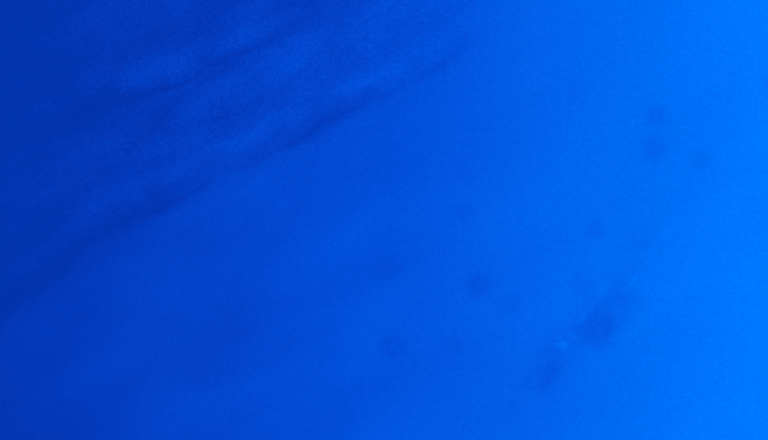
Give the GLSL for this texture, as a Shadertoy shader.

```glsl
// Soft blue wash: dark folded veins at upper left, faint spots and a bruise at right.
#define DEEP_BLUE vec3(0.01, 0.195, 0.67)
#define MID_BLUE vec3(0.01, 0.305, 0.845)
#define BRIGHT_BLUE vec3(0.0, 0.465, 1.0)
#define VEIN_DEPTH 0.24
#define FOLD_DEPTH 0.4
#define CLOUD_DEPTH 0.32
#define SPOT_DEPTH 0.22
#define SPOT_CELL 0.14
#define BRUISE_DEPTH 0.25
#define GRAIN_SCALE 140.0
#define GRAIN_DEPTH 0.17

vec2 hash2(vec2 p) {
    p = vec2(dot(p, vec2(127.1, 311.7)), dot(p, vec2(269.5, 183.3)));
    return fract(sin(p) * 43758.545);
}

// Gradient noise, about -0.7 to 0.7
float noise(vec2 p) {
    vec2 cell = floor(p), f = fract(p);
    vec2 u = f * f * f * (f * (f * 6.0 - 15.0) + 10.0);
    vec2 e = vec2(0.0, 1.0);
    float a = dot(hash2(cell) * 2.0 - 1.0, f);
    float b = dot(hash2(cell + e.yx) * 2.0 - 1.0, f - e.yx);
    float c = dot(hash2(cell + e.xy) * 2.0 - 1.0, f - e.xy);
    float d = dot(hash2(cell + e.yy) * 2.0 - 1.0, f - e.yy);
    return mix(mix(a, b, u.x), mix(c, d, u.x), u.y);
}

float fbm(vec2 p) {
    float sum = 0.0, gain = 0.5;
    for (int i = 0; i < 5; i++) {
        sum += gain * noise(p);
        p = mat2(1.6, 1.2, -1.2, 1.6) * p + 7.3;
        gain *= 0.5;
    }
    return sum;
}

vec2 rotate(vec2 p, float angle) {
    float c = cos(angle), s = sin(angle);
    return vec2(c * p.x + s * p.y, c * p.y - s * p.x);
}

// Crisp on its lower edge, fading slowly upward
float vein(float d, float width) {
    return exp(-abs(d) / (d > 0.0 ? width * 2.2 : width)) * smoothstep(-4.0 * width, 0.0, d);
}

// Faint round marks with paler cores, one possible in each cell
float spots(vec2 p) {
    float sum = 0.0;
    vec2 home = floor(p / SPOT_CELL);
    for (int j = -1; j <= 1; j++)
    for (int i = -1; i <= 1; i++) {
        vec2 cell = home + vec2(i, j);
        vec2 rnd = hash2(cell + 3.7), pick = hash2(cell + 19.1);
        vec2 center = (cell + 0.2 + 0.6 * rnd) * SPOT_CELL;
        float band = exp(-pow((center.y - 0.78 * center.x + 0.47) / 0.22, 2.0));
        float r = length(p - center) / mix(0.018, 0.027, pick.y);
        float mark = exp(-r * r) - 0.7 * exp(-r * r * 6.0);
        sum += mark * step(pick.x, 0.6) * band * smoothstep(0.75, 0.95, center.x);
    }
    return sum;
}

void mainImage(out vec4 fragColor, in vec2 fragCoord) {
    vec2 uv = fragCoord / iResolution.xy;
    vec2 p = fragCoord / iResolution.y;
    float x = p.x;
    float rough = fbm(p * 9.0);
    float drift = fbm(p * 2.3 + 4.0);
    float left = 1.0 - smoothstep(0.55, 1.25, x);

    // Broad light from left to right, with cloudy patches
    float tone = 0.06 + 0.88 * uv.x + 0.07 * sin(3.14159 * uv.x) * (1.0 - uv.y);
    tone += 0.07 * smoothstep(0.5, 0.8, uv.x);
    tone += CLOUD_DEPTH * fbm(rotate(p, 0.5) * vec2(2.2, 4.5) + 23.0) * (0.35 + 0.65 * left);

    // Two main veins climbing to the right, broken by noise
    float lowCurve = 0.28 + x * (0.85 + x * (-0.6 + 0.32 * x));
    float lowGap = p.y - lowCurve + 0.06 * rough + 0.06 * drift;
    float highGap = p.y - 0.64 - 0.42 * x + 0.06 * rough + 0.07 * drift;
    float upper = smoothstep(-0.12, 0.15, lowGap) * (1.0 - smoothstep(0.85, 1.3, x));
    float fade = 1.0 - smoothstep(0.8, 1.2, x);
    float broken = clamp(0.7 + 2.0 * fbm(p * 5.0 + 41.0), 0.2, 1.2);
    tone -= VEIN_DEPTH * vein(lowGap, 0.013) * fade * broken;
    tone -= VEIN_DEPTH * vein(highGap, 0.012) * (1.0 - smoothstep(0.35, 0.9, x));
    tone += 0.1 * exp(-pow((lowGap - 0.065) / 0.03, 2.0)) * fade;
    tone -= 0.07 * upper;

    // Long folds along the veins, with thin creases between them
    vec2 along = rotate(p + 0.1 * drift + 0.02 * rough, 0.48);
    float folds = fbm(along * vec2(2.5, 10.0) + 11.0);
    float crease = exp(-abs(noise(along * vec2(2.0, 7.0) + 53.0)) * 16.0);
    tone += FOLD_DEPTH * folds * (0.25 + 0.75 * upper) * left;
    tone -= 0.1 * crease * upper * broken;
    tone += 0.18 * rough * upper;

    // Scattered spots
    tone -= SPOT_DEPTH * spots(p + 0.02 * vec2(rough, drift)) * (0.8 + rough);

    // Diagonal bruise with pale flecks
    vec2 q = rotate(p - vec2(1.33, 0.25), 0.83) + 0.07 * vec2(drift, rough);
    float bruise = exp(-pow(q.x / 0.2, 2.0) - pow(q.y / 0.042, 2.0));
    float flecks = smoothstep(0.1, 0.4, noise(p * 34.0 + 4.0 * rough));
    tone -= BRUISE_DEPTH * bruise * (0.6 + 1.8 * rough - 0.55 * flecks);

    // Fine grain, stronger in the dark folds
    float grain = noise(p * GRAIN_SCALE) + 0.5 * noise(p * GRAIN_SCALE * 0.45 + 31.0);
    tone += GRAIN_DEPTH * grain * (0.55 + 0.5 * upper);

    // Colour ramp with a gentle bend, and a soft floor that keeps dark detail
    tone = 0.5 * (tone + sqrt(tone * tone + 0.012));
    tone = min(tone, 1.06);
    vec3 bend = 2.0 * MID_BLUE - 0.5 * (DEEP_BLUE + BRIGHT_BLUE);
    vec3 color = mix(mix(DEEP_BLUE, bend, tone), mix(bend, BRIGHT_BLUE, tone), tone);
    fragColor = vec4(color, 1.0);
}
```
